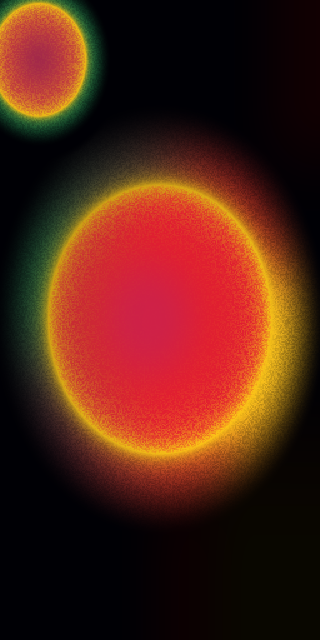
This background is drawn by a Shadertoy shader. Its source:

```glsl
// Two glowing oval orbs on near-black: a grainy crimson core, a yellow rim,
// and an outer halo whose tint changes with direction around the rim.
// Each orb is shaded by its elliptical radius, where 1.0 is the rim.

#define BIG_CENTER vec2(0.500, 1.002)
#define BIG_RADII vec2(0.348, 0.420)
#define SMALL_CENTER vec2(0.122, 1.813)
#define SMALL_RADII vec2(0.146, 0.176)
#define RIM_COLOR vec3(0.97, 0.76, 0.08)
#define GRAIN_CELLS 256.0
#define GRAIN_AMOUNT 0.95
#define RIM_FALLOFF 15.0
#define TINT_SHARPNESS 6.0

float hash(vec2 cell) {
    vec3 h = fract(cell.xyx * 0.1031);
    h += dot(h, h.yzx + 33.33);
    return fract((h.x + h.y) * h.z);
}

// Tint in rgb, with its directional weight in alpha
vec4 sector(vec2 dir, vec2 axis, vec3 tint) {
    return vec4(tint, 1.0) * exp(TINT_SHARPNESS * (dot(dir, normalize(axis)) - 1.0));
}

vec3 haloTint(vec2 dir) {
    vec4 sum = sector(dir, vec2(0.90, -0.32), vec3(0.86, 0.66, 0.09));
    sum += sector(dir, vec2(-0.97, 0.22), vec3(0.09, 0.36, 0.21));
    sum += sector(dir, vec2(-0.05, -1.00), vec3(0.68, 0.17, 0.13));
    sum += sector(dir, vec2(-0.75, -0.62), vec3(0.24, 0.13, 0.16));
    sum += sector(dir, vec2(0.58, 0.82), vec3(0.60, 0.12, 0.10));
    sum += sector(dir, vec2(-0.35, 0.94), vec3(0.20, 0.20, 0.16));
    return sum.rgb / sum.a;
}

// Weight of the rim colour, roughened by grain where it is partly mixed
float rimMix(float dist, float falloff, float grain) {
    float t = exp(-falloff * dist);
    float rough = GRAIN_AMOUNT * sqrt(t) * (1.0 - 0.7 * t);
    return clamp(t + (grain - 0.5) * rough, 0.0, 1.0);
}

// Light outside the rim, fading to black at the reach radius
vec3 halo(float r, float reach, vec3 tint, vec3 rim, float grain) {
    float fade = 1.0 - smoothstep(1.0, reach, r);
    vec3 glow = tint * fade * (1.0 + 0.3 * (grain - 0.5));
    float t = exp(-RIM_FALLOFF * max(r - 1.0, 0.0));
    t = clamp(t + (grain - 0.5) * 0.45 * t * (1.0 - t), 0.0, 1.0);
    return mix(glow, rim, t);
}

// Faint colour in the far corners
vec3 backdrop(vec2 p) {
    vec3 col = vec3(0.0, 0.0, 0.018);
    float low = 1.0 - smoothstep(0.2, 0.9, p.y);
    col = mix(col, vec3(0.045, 0.0, 0.005), smoothstep(0.35, 0.6, p.x) * low);
    col = mix(col, vec3(0.035, 0.028, 0.0), smoothstep(0.55, 0.8, p.x) * low);
    float upper = smoothstep(1.3, 1.7, p.y);
    return mix(col, vec3(0.065, 0.0, 0.008), smoothstep(0.7, 1.0, p.x) * upper);
}

void mainImage(out vec4 fragColor, in vec2 fragCoord) {
    vec2 p = fragCoord / iResolution.xy * vec2(1.0, 2.0);
    float grain = hash(floor(p * GRAIN_CELLS));
    float edge = 2.0 / iResolution.x;

    // Elliptical coordinates of both orbs
    vec2 q = (p - BIG_CENTER) / BIG_RADII;
    vec2 s = (p - SMALL_CENTER) / SMALL_RADII;
    float r = length(q);
    float sr = length(s);
    vec2 dir = q / max(r, 0.001);

    // Large orb: the rim is brightest at the lower right
    vec3 rim = RIM_COLOR * (0.91 + 0.09 * dot(dir, vec2(0.8, -0.6)));
    float reach = 1.51 + 0.11 * dir.y * dir.y;
    vec3 outer = halo(r, reach, haloTint(dir), rim, grain);
    vec3 core = mix(vec3(0.81, 0.13, 0.26), vec3(0.88, 0.12, 0.17),
                    smoothstep(0.1, 0.65, length(q - vec2(-0.12, 0.0))));
    float mud = (1.0 - smoothstep(-0.9, 0.1, q.x)) * smoothstep(0.1, 0.8, r);
    core = mix(core, vec3(0.68, 0.22, 0.19), 0.5 * mud);
    vec3 inner = mix(core, rim, rimMix(max(1.0 - r, 0.0), 9.0, grain));
    vec3 big = mix(inner, outer, smoothstep(1.0 - edge, 1.0 + edge, r));

    // Small orb: muted core, green halo
    vec3 smallRim = RIM_COLOR * 0.94;
    vec3 smallOuter = halo(sr, 1.55, vec3(0.09, 0.40, 0.22), smallRim, grain);
    vec3 smallCore = mix(vec3(0.64, 0.16, 0.27), vec3(0.76, 0.23, 0.22), smoothstep(0.0, 0.8, sr));
    vec3 smallInner = mix(smallCore, smallRim, rimMix(max(1.0 - sr, 0.0), 5.5, grain));
    vec3 small = mix(smallInner, smallOuter, smoothstep(1.0 - edge, 1.0 + edge, sr));

    // The small orb's dark surround hides part of the large halo
    vec3 col = backdrop(p) + big * smoothstep(1.68, 1.85, sr) + small;
    fragColor = vec4(clamp(col, 0.0, 1.0), 1.0);
}
```
